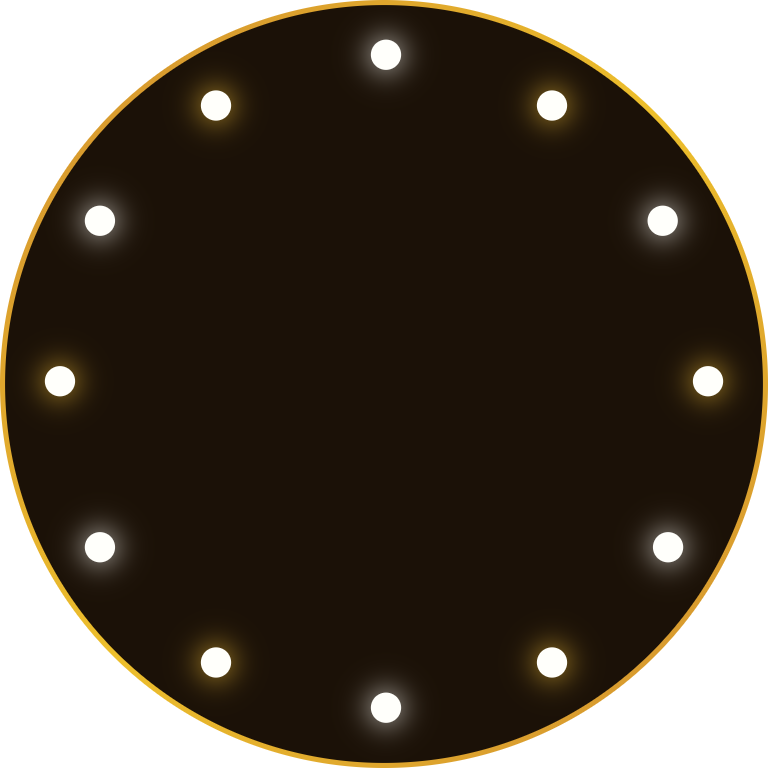
Write a WebGL 1 fragment shader that draws this background.

```glsl
precision highp float;
uniform vec2 u_resolution;

#define DISC_RADIUS 0.5
#define RIM_WIDTH 0.0066
#define BULB_COUNT 12
#define BULB_RADIUS 0.0197
#define GLOW_SIGMA 0.0219
#define GLOW_STRENGTH 0.39
#define PAPER vec3(1.0)
#define FACE vec3(0.106, 0.067, 0.027)
#define BULB_WHITE vec3(1.0, 1.0, 0.985)
#define GLOW_GOLD vec3(0.95, 0.75, 0.22)
#define RIM_AMBER vec3(0.85, 0.61, 0.18)
#define RIM_YELLOW vec3(0.93, 0.75, 0.17)

// Coverage of a shape from its signed distance
float fill(float dist, float pixel) {
  return clamp(0.5 - dist / pixel, 0.0, 1.0);
}

// Clockwise from the top, on a slightly uneven ring
vec2 bulbCenter(float index) {
  float angle = radians(30.0) * index;
  vec2 ring = vec2(0.4271 * sin(angle) + 0.0052 * sin(3.0 * angle),
                   0.4219 * cos(angle) + 0.0032 * cos(5.0 * angle));
  float onAxis = 1.0 - step(0.5, mod(index, 3.0));
  float onVertical = 1.0 - step(0.5, mod(index, 6.0));
  ring += vec2(0.0026 * onVertical, 0.0036 * onAxis);
  // The second bulb sits a little further in
  ring.x -= 0.007 * (1.0 - step(0.5, abs(index - 2.0)));
  return ring;
}

void main() {
  float side = min(u_resolution.x, u_resolution.y);
  vec2 pos = (gl_FragCoord.xy - 0.5 * u_resolution) / side;
  float pixel = 1.0 / side;

  // Bulbs with alternating white and gold glows
  vec3 color = FACE;
  float bulbs = 0.0;
  for (int i = 0; i < BULB_COUNT; i++) {
    float index = float(i);
    float dist = length(pos - bulbCenter(index));
    float falloff = exp(-0.5 * dist * dist / (GLOW_SIGMA * GLOW_SIGMA));
    vec3 glow = mix(BULB_WHITE, GLOW_GOLD, mod(index, 2.0));
    color = mix(color, glow, GLOW_STRENGTH * falloff);
    bulbs = max(bulbs, fill(dist - BULB_RADIUS, pixel));
  }
  color = mix(color, BULB_WHITE, bulbs);

  // Rim with a diagonal metal gradient
  float radius = length(pos);
  float diagonal = abs(pos.x - pos.y) / (1.4142 * DISC_RADIUS);
  vec3 rim = mix(RIM_YELLOW, RIM_AMBER, clamp(diagonal, 0.0, 1.0));
  color = mix(rim, color, fill(radius - DISC_RADIUS + RIM_WIDTH, pixel));

  // Paper outside the disc
  color = mix(PAPER, color, fill(radius - DISC_RADIUS, pixel));
  gl_FragColor = vec4(color, 1.0);
}
```
